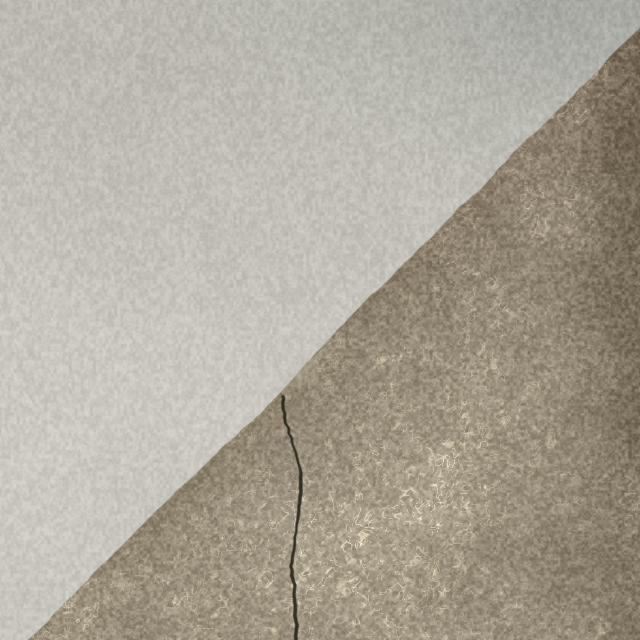
Reproduce this texture procedurally as a Shadertoy shader.

```glsl
// Pale plaster meeting weathered concrete along a diagonal edge, with a thin vertical crack.

float hash(vec2 p) {
    vec3 q = fract(vec3(p.xyx) * 0.1031);
    q += dot(q, q.yzx + 33.33);
    return fract((q.x + q.y) * q.z);
}

float noise(vec2 p) {
    vec2 cell = floor(p), f = fract(p);
    f = f * f * (3.0 - 2.0 * f);
    return mix(mix(hash(cell), hash(cell + vec2(1, 0)), f.x),
               mix(hash(cell + vec2(0, 1)), hash(cell + vec2(1, 1)), f.x), f.y);
}

float fbm(vec2 p) {
    float sum = 0.0, amplitude = 0.5;
    for (int i = 0; i < 5; i++) {
        sum += amplitude * noise(p);
        p = mat2(1.6, 1.2, -1.2, 1.6) * p + 7.3;
        amplitude *= 0.5;
    }
    return sum;
}

// Soft round patch of light or wear
float patchAt(vec2 uv, vec2 center, vec2 radius) {
    vec2 d = (uv - center) / radius;
    return exp(-dot(d, d));
}

// Thin curved flecks: contour lines of a warped noise field
float flecks(vec2 uv, float scale) {
    vec2 p = uv * scale;
    float ridge = 1.0 - abs(2.0 * noise(p + 2.0 * noise(p * 0.6)) - 1.0);
    return smoothstep(0.75, 1.0, ridge) * smoothstep(0.4, 0.75, noise(p * 0.55 + 41.0));
}

// Positive above the diagonal, on the plaster side
float plasterSide(vec2 uv) {
    float line = uv.x - 0.043 - 0.011 * exp(-pow((uv.x - 0.425) / 0.065, 2.0));
    line += 0.005 * (noise(vec2(uv.x * 28.0, 3.0)) - 0.5);
    line += 0.003 * (noise(vec2(uv.x * 95.0, 8.0)) - 0.5);
    return (uv.y - line) * 0.707;
}

vec3 plaster(vec2 uv) {
    vec3 col = mix(vec3(0.775, 0.765, 0.735), vec3(0.735, 0.728, 0.70),
                   smoothstep(0.45, 1.0, uv.y));
    col -= vec3(0.085, 0.068, 0.067) * patchAt(uv, vec2(0.98, 1.04), vec2(0.34, 0.22));
    col += 0.018 * patchAt(uv, vec2(0.12, 0.25), vec2(0.3));
    col += 0.03 * (fbm(uv * 5.0) - 0.5);
    // Fine stipple
    float grain = noise(uv * vec2(210.0, 150.0)) + 0.6 * noise(uv * 330.0 + 19.0) - 0.8;
    return col + 0.075 * grain * vec3(1.0, 1.0, 1.03);
}

vec3 concrete(vec2 uv, float depth) {
    vec3 col = mix(vec3(0.575, 0.535, 0.46), vec3(0.535, 0.485, 0.42),
                   smoothstep(0.35, 0.9, uv.y));
    // Broad worn areas and darker stains
    float wear = 0.95 * patchAt(uv, vec2(0.62, 0.14), vec2(0.17, 0.16))
               + 0.45 * patchAt(uv, vec2(0.76, 0.38), vec2(0.13, 0.18))
               + 0.55 * patchAt(uv, vec2(0.26, 0.07), vec2(0.16, 0.14))
               + 0.30 * patchAt(uv, vec2(0.82, 0.65), vec2(0.10, 0.12));
    float mottle = fbm(uv * 9.0 + 4.0) - 0.48;
    col += wear * (0.6 + mottle) * vec3(0.10, 0.10, 0.095);
    col -= 0.075 * smoothstep(0.84, 1.0, uv.x);
    col -= 0.03 * patchAt(uv, vec2(0.70, 0.57), vec2(0.09));
    col += 0.11 * mottle;
    col -= vec3(0.028, 0.03, 0.035) * exp(-depth * 26.0);
    // Grain and pale flecks
    float grain = noise(uv * 190.0 + 11.0) + 0.7 * noise(uv * 340.0) - 0.85;
    col += 0.14 * grain;
    float scatter = clamp(0.3 + 0.8 * wear + 1.6 * mottle, 0.0, 1.2);
    float light = flecks(uv, 120.0) + 0.8 * flecks(uv + 3.7, 185.0);
    return col + light * scatter * vec3(0.17, 0.165, 0.145);
}

// Distance-like horizontal offset from the wandering crack
float crackOffset(vec2 uv) {
    float x = 0.443 + 0.026 * (1.0 - smoothstep(0.25, 0.37, uv.y))
            - 0.013 * (1.0 - smoothstep(0.115, 0.22, uv.y))
            + 0.007 * (1.0 - smoothstep(0.06, 0.11, uv.y));
    x += 0.004 * (noise(vec2(uv.y * 55.0, 5.0)) - 0.5);
    x += 0.0025 * (noise(vec2(uv.y * 130.0, 9.0)) - 0.5);
    return uv.x - x;
}

void mainImage(out vec4 fragColor, in vec2 fragCoord) {
    vec2 uv = fragCoord / iResolution.xy;
    float soft = max(1.0 / iResolution.y, 0.0016);
    float side = plasterSide(uv);
    vec3 col = mix(concrete(uv, max(-side, 0.0)), plaster(uv), smoothstep(-soft, soft, side));

    // Worn, chipped stretch where the crack meets the edge
    float chip = patchAt(uv, vec2(0.475, 0.425), vec2(0.04)) * exp(-pow((side + 0.006) / 0.006, 2.0));
    col = mix(col, vec3(0.69, 0.66, 0.59), 0.6 * chip);

    // Dark crack with a faint lit lip on its right
    float offset = crackOffset(uv);
    float halfWidth = 0.0022 + 0.0013 * (noise(vec2(uv.y * 40.0, 2.0)) - 0.5);
    float extent = 1.0 - smoothstep(0.380, 0.386, uv.y);
    float crack = 1.0 - smoothstep(halfWidth - soft, halfWidth + soft, abs(offset));
    col += 0.05 * extent * exp(-pow((offset - 0.006) / 0.003, 2.0));
    col = mix(col, vec3(0.17, 0.155, 0.115), 0.93 * crack * extent);

    fragColor = vec4(clamp(col, 0.0, 1.0), 1.0);
}
```
